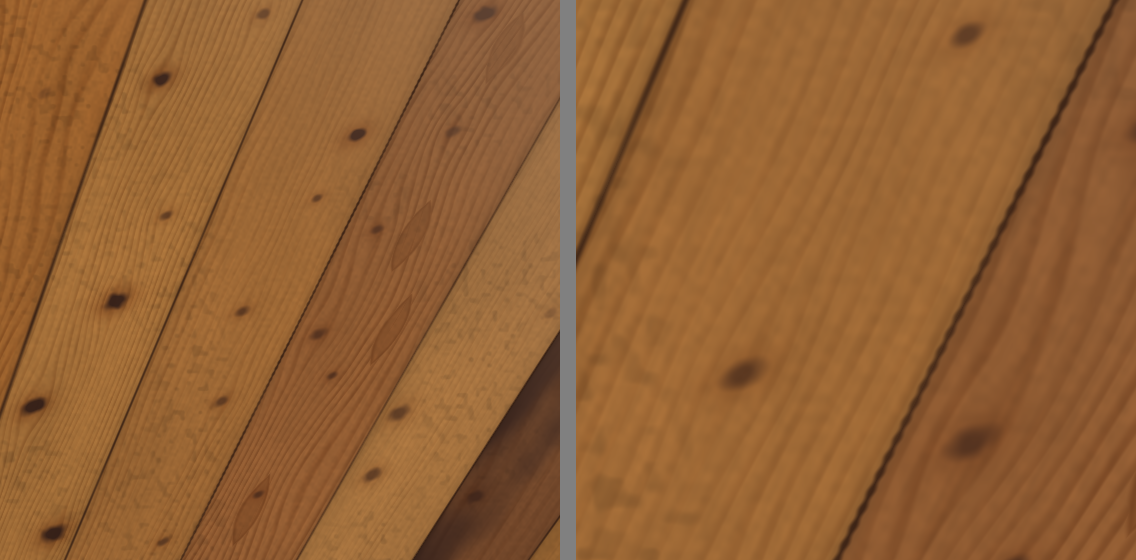
Left: the whole. Right: its middle third, enlarged.
Write a three.js fragment shader that draws this texture.

```glsl
// Varnished pine boards fanning out in perspective, with grain, knots and seams.
// Each pixel is mapped to a board number and a place across that board; the grain
// is contour lines of a warped field that also bends around hashed knots.
varying vec2 vUv;

float hash(vec2 p) {
  vec3 q = fract(p.xyx * 0.1031);
  q += dot(q, q.yzx + 33.33);
  return fract((q.x + q.y) * q.z);
}

float noise(vec2 p) {
  vec2 i = floor(p), f = fract(p);
  f = f * f * (3.0 - 2.0 * f);
  return mix(mix(hash(i), hash(i + vec2(1.0, 0.0)), f.x),
             mix(hash(i + vec2(0.0, 1.0)), hash(i + 1.0), f.x), f.y);
}

// Left end of board 0 and the board width at height y
vec2 boardSpan(float y) {
  return mix(vec2(-0.091, 0.207), vec2(0.26, 0.28), y);
}

vec3 boardColor(float id) {
  if (id < -0.5) return vec3(0.62, 0.39, 0.18);
  if (id < 0.5) return vec3(0.645, 0.44, 0.225);
  if (id < 1.5) return vec3(0.625, 0.415, 0.212);
  if (id < 2.5) return vec3(0.575, 0.365, 0.2);
  if (id < 3.5) return vec3(0.65, 0.45, 0.245);
  if (id < 4.5) return vec3(0.45, 0.28, 0.165);
  return vec3(0.57, 0.38, 0.19);
}

// Rings across the board, ring warp, line strength
vec3 boardGrain(float id) {
  if (id < -0.5) return vec3(8.0, 6.0, 0.42);
  if (id < 0.5) return vec3(21.0, 3.0, 0.4);
  if (id < 1.5) return vec3(17.0, 2.5, 0.3);
  if (id < 2.5) return vec3(15.0, 4.0, 0.62);
  if (id < 3.5) return vec3(20.0, 2.5, 0.2);
  return vec3(9.0, 3.0, 0.35);
}

void main() {
  vec2 p = vUv;
  vec2 span = boardSpan(p.y);
  float k = (p.x - span.x) / span.y;
  float id = floor(k), across = k - id;
  float along = p.y * 4.3 + id * 17.0;
  vec3 grain = boardGrain(id);

  // Knots: one jittered knot per row of the board
  float core = 0.0, halo = 0.0, bend = 0.0;
  float boardKnots = id < -0.5 || id > 2.5 ? 0.45 : 1.0;
  for (int i = -1; i < 7; i++) {
    vec2 cell = vec2(id + 11.0, float(i) + 5.0);
    float y = (float(i) + 0.15 + 0.7 * hash(cell)) / 5.5;
    float place = 0.15 + 0.7 * hash(cell + 31.7);
    float pick = hash(cell + 57.3);
    float strength = boardKnots * (pick > 0.45 ? 1.0 : 0.45);
    float size = mix(0.5, 1.1, pick);
    vec2 s = boardSpan(y);
    vec2 d = p - vec2(s.x + (id + place) * s.y, y);
    vec2 q = vec2(dot(d, vec2(0.87, 0.5)), dot(d, vec2(-0.5, 0.87)));
    float r = length(q / vec2(0.024, 0.013)) / size;
    r += 0.4 * (noise(p * 80.0) - 0.5);
    core = max(core, strength * (1.0 - smoothstep(0.3, 1.2, r)));
    halo = max(halo, strength * exp(-0.4 * r * r));
    float a = across - place;
    bend -= 0.75 * size * a * exp(-a * a / 0.014 - d.y * d.y / 0.0025);
  }

  // Growth rings, fading in and out in long streaks
  float swirl = noise(vec2(across * 2.0 + id * 9.0, along * 0.75));
  float wobble = noise(vec2(across * 6.0, along * 2.2));
  float ring = fract((across + bend) * grain.x + swirl * grain.y + wobble * 0.6);
  float line = smoothstep(0.3, 0.78, ring) * (1.0 - smoothstep(0.8, 1.0, ring));
  line *= 0.15 + 1.1 * noise(vec2(across * 7.0 + id * 3.0, along * 0.45));
  line *= 0.7 + 0.5 * noise(vec2(across * 30.0, along * 6.0));

  // Pointed flame figures on the red board
  float flame = 0.0;
  for (int i = 0; i < 4; i++) {
    vec2 cell = vec2(float(i), 71.0);
    float a = (across - 0.35 - 0.4 * hash(cell)) / 0.1;
    float l = (p.y - (float(i) + 0.3 + 0.4 * hash(cell + 8.0)) / 4.0) / 0.065;
    float lens = abs(a + 0.5 * (wobble - 0.5)) + l * l;
    float fill = 1.0 - smoothstep(0.85, 1.1, lens);
    flame = max(flame, fill * (0.55 + 0.45 * smoothstep(0.6, 0.95, lens)));
  }
  flame *= 1.0 - step(0.5, abs(id - 2.0));

  // Wood tone, rings, fibres and pores
  vec3 wood = boardColor(id);
  wood *= 0.96 + 0.08 * noise(vec2(across * 3.0 + id * 5.0, along * 0.9));
  wood *= mix(vec3(1.0), vec3(0.74, 0.64, 0.54), max(line * grain.z, flame * 0.75));
  wood *= 0.975 + 0.05 * noise(vec2(across * 60.0, along * 5.0));
  wood *= 0.97 + 0.06 * noise(p * 170.0);
  float pores = smoothstep(0.55, 0.95, noise(p * 95.0 + 7.0));
  wood *= 1.0 - 0.1 * pores * smoothstep(0.45, 0.8, noise(p * 6.0 + 3.0));

  // Smoky charring on the dark board
  float smoke = noise(vec2(across * 4.0, along * 1.4)) * 0.7 + noise(p * 18.0) * 0.2;
  float charred = 1.0 - smoothstep(0.1, 0.8, across + smoke - 0.25);
  charred *= 1.0 - step(0.5, abs(id - 4.0));
  wood = mix(wood, vec3(0.2, 0.125, 0.105), 0.85 * charred);

  wood = mix(wood, wood * vec3(0.74, 0.6, 0.5), halo * 0.75);
  wood = mix(wood, vec3(0.19, 0.115, 0.095), min(core * 1.15, 0.9));

  // Cool sheen to the upper right, slight falloff at the lower left
  wood = mix(wood, vec3(0.59, 0.45, 0.34), 0.42 * smoothstep(0.9, 2.0, p.x + p.y));
  wood *= 0.96 + 0.04 * smoothstep(0.0, 0.7, p.x + p.y);

  // Seams: soft at the left, faintly toothed in the middle
  float edge = floor(k + 0.5);
  float dist = abs(k - edge) * span.y * 0.89;
  float tooth = edge == 2.0 ? 0.0004 * sin(p.y * 600.0) : 0.0;
  float soft = edge == 0.0 ? 0.0045 : 0.0026;
  float seam = 1.0 - smoothstep(0.0, 0.0008 + soft, dist + tooth);
  seam *= 0.75 + 0.35 * noise(vec2(edge * 7.0, p.y * 14.0));
  wood *= 1.0 - 0.16 * exp(-dist * 150.0);
  wood = mix(wood, vec3(0.21, 0.12, 0.075), seam * (edge == 3.0 ? 0.5 : 0.82));

  gl_FragColor = vec4(wood, 1.0);
}
```
